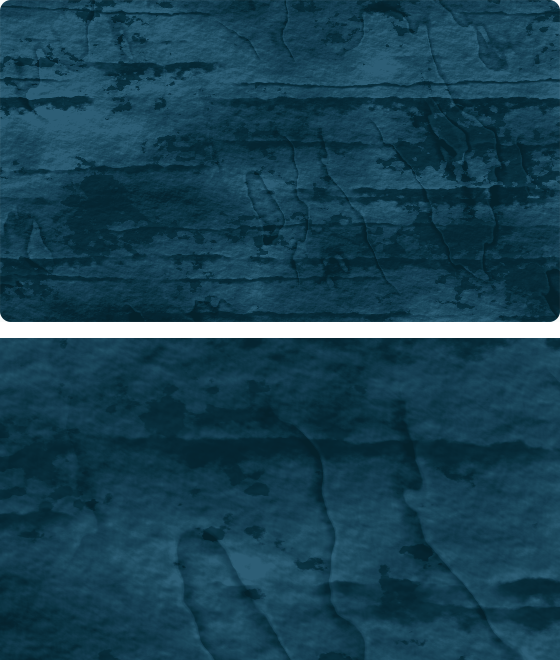
Top: the whole. Bottom: its middle third, enlarged.
A Shadertoy shader for this texture:

```glsl
// Dark teal weathered rock face with ledges, cracks and stains on a rounded card.

const vec3 ABYSS = vec3(0.02, 0.15, 0.20);
const vec3 DEEP  = vec3(0.04, 0.20, 0.26);
const vec3 SLATE = vec3(0.08, 0.24, 0.32);
const vec3 STEEL = vec3(0.11, 0.29, 0.37);
const vec3 MIST  = vec3(0.16, 0.35, 0.44);
const vec3 PAPER = vec3(0.97, 0.98, 0.98);

const vec2  LIGHT_STEP = vec2(-0.0020, 0.0034); // toward the light, upper left
const float RELIEF_GAIN = 6.2;
const float BASE_TONE = 2.35;
const float BROAD_GAIN = 6.2;
const float STRATA_GAIN = 1.5;
const float HEIGHT_FADE = 1.7;
const float STAIN_LEVEL = 0.60;
const float STAIN_TONE = 0.1;
const float SEAM_COUNT = 13.0;
const float CRACK_LEVELS = 8.0;
const float CORNER_RADIUS = 0.034;

float hash(vec2 p) {
    vec3 q = fract(vec3(p.xyx) * 0.1031);
    q += dot(q, q.yzx + 33.33);
    return fract((q.x + q.y) * q.z);
}

float noise(vec2 p) {
    vec2 i = floor(p), f = fract(p);
    f = f * f * (3.0 - 2.0 * f);
    return mix(mix(hash(i), hash(i + vec2(1, 0)), f.x),
               mix(hash(i + vec2(0, 1)), hash(i + vec2(1, 1)), f.x), f.y);
}

float fbm(vec2 p) {
    float sum = 0.0, amp = 0.5;
    for (int i = 0; i < 5; i++) {
        sum += amp * noise(p);
        p = mat2(1.6, 1.2, -1.2, 1.6) * p + 17.3;
        amp *= 0.5;
    }
    return sum;
}

vec2 warp(vec2 p) {
    return p + 0.09 * (vec2(fbm(p * 4.0 + 3.0), fbm(p * 4.0 + 41.0)) - 0.5);
}

// Lumps and fine slanted grain of the stone surface
float height(vec2 p) {
    float lumps = fbm(p * vec2(10.0, 17.0) + 5.0);
    vec2 g = mat2(0.9, 0.4, -0.4, 0.9) * p;
    float grain = fbm(g * vec2(44.0, 64.0));
    return 1.7 * lumps + 0.85 * grain;
}

// Jagged flake edges: x is the shadow on one side, y the lit rim on the other
vec2 cracks(vec2 p, vec2 q, float ragged) {
    vec2 slanted = vec2(q.x * 3.0 + q.y * 1.1, q.y * 1.5);
    float s = fract(CRACK_LEVELS * (fbm(slanted + 12.0) + 0.03 * ragged));
    float mask = smoothstep(0.36, 0.56, noise(p * vec2(3.4, 4.2) + 61.0));
    float shadow = smoothstep(0.0, 0.03, s) * smoothstep(0.26, 0.03, s);
    float rim = smoothstep(0.86, 0.96, s) * smoothstep(1.0, 0.97, s);
    return mask * vec2(shadow, rim);
}

// Bedding planes: x is darkness below a sharp edge, y the lit lip above it
vec2 seams(vec2 p, float ragged, float speckle) {
    vec2 result = vec2(0.0);
    for (float i = 0.0; i < SEAM_COUNT; i++) {
        float y = (i + 0.1 + 0.8 * hash(vec2(i, 8.0))) / SEAM_COUNT;
        float bend = 0.03 * (noise(vec2(p.x * 1.9, i * 9.0)) - 0.5);
        float dy = p.y - y - bend - 0.02 * ragged - 0.012 * speckle;
        float amount = smoothstep(0.38, 0.62, noise(vec2(p.x * 2.2 + i * 5.0, i * 3.0)) + 0.5 * ragged);
        float wide = hash(vec2(i, 21.0));
        float thick = 0.0015 + 0.022 * amount * wide * wide;
        float fade = 0.006 + thick;
        float under = dy + thick * (1.0 + 5.0 * speckle);
        float band = smoothstep(0.004, 0.0, dy) * smoothstep(-fade, 0.0, under);
        float lip = smoothstep(0.001, 0.005, dy) * smoothstep(0.02, 0.005, dy);
        result = max(result, amount * vec2(band, lip));
    }
    return result;
}

vec3 palette(float t) {
    vec3 c = mix(ABYSS * 0.85, ABYSS, clamp(t + 1.0, 0.0, 1.0));
    c = mix(c, DEEP, clamp(t, 0.0, 1.0));
    c = mix(c, SLATE, clamp(t - 1.0, 0.0, 1.0));
    c = mix(c, STEEL, clamp(t - 2.0, 0.0, 1.0));
    return mix(c, MIST, clamp(t - 3.0, 0.0, 1.3));
}

void mainImage(out vec4 fragColor, in vec2 fragCoord) {
    vec2 p = fragCoord / iResolution.y;
    vec2 size = iResolution.xy / iResolution.y;
    vec2 q = warp(p);
    float ragged = fbm(p * vec2(16.0, 24.0) + 9.0) - 0.485;
    float speckle = fbm(p * vec2(45.0, 65.0) + 77.0) - 0.485;

    // Broad light, flat strata and faint vertical streaks
    float tone = BASE_TONE + HEIGHT_FADE * (p.y - 0.5);
    tone += BROAD_GAIN * (fbm(q * vec2(2.4, 5.0) + 30.0) - 0.485);
    tone += STRATA_GAIN * (noise(q * vec2(1.3, 11.0) + 50.0) - 0.5);
    tone += 0.8 * (noise(q * vec2(15.0, 1.8)) - 0.5);

    // Stains with frayed, speckled edges
    float field = fbm(q * vec2(3.4, 7.5) + 90.0) + 0.35 * ragged + 0.55 * speckle;
    float stain = smoothstep(STAIN_LEVEL - 0.02, STAIN_LEVEL + 0.03, field);
    float halo = smoothstep(STAIN_LEVEL - 0.2, STAIN_LEVEL + 0.05, field);
    tone = mix(tone - 0.5 * halo, STAIN_TONE, 0.8 * stain);

    // Bedding planes and flake edges
    vec2 seam = seams(p, ragged, speckle);
    tone = mix(tone + 0.5 * seam.y, -0.1, 0.85 * seam.x);
    vec2 crack = cracks(p, q, ragged);
    tone += 0.6 * crack.y - 1.7 * crack.x;

    // Side light on the relief, weaker in the dark parts
    float relief = RELIEF_GAIN * (height(p) - height(p + LIGHT_STEP));
    tone += clamp(relief, -1.8, 1.6) * (1.0 - 0.6 * max(stain, seam.x));

    // Rounded card
    vec2 d = abs(p - 0.5 * size) - 0.5 * size + CORNER_RADIUS;
    float edge = length(max(d, 0.0)) + min(max(d.x, d.y), 0.0) - CORNER_RADIUS;
    float outside = smoothstep(-0.002, 0.002, edge);
    fragColor = vec4(mix(palette(tone), PAPER, outside), 1.0);
}
```
